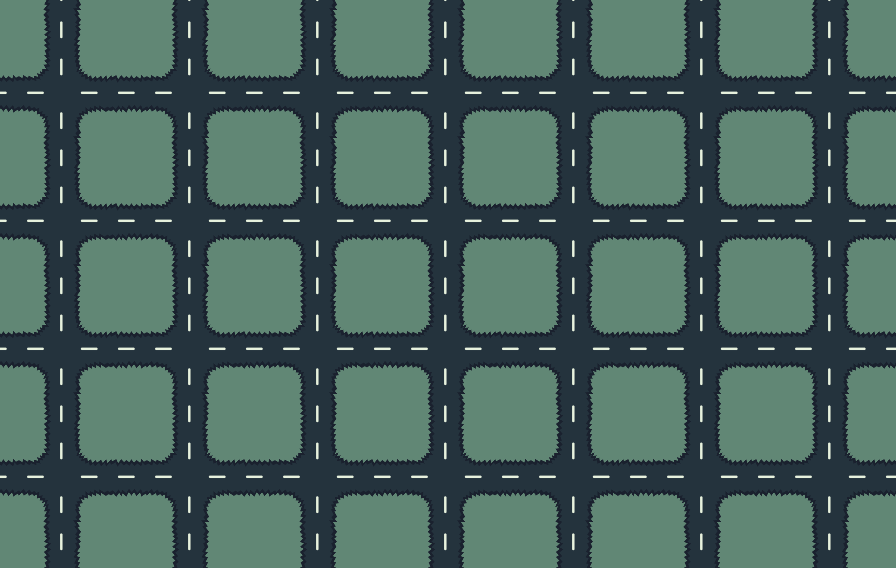
Write a Shadertoy shader that draws this pattern.

```glsl
// Grid of dashed roads around rounded green blocks with ragged hedge edges.
#define REPEATS 7.0
#define ORIGIN vec2(0.479, 0.725)
#define BLOCK_CENTRE 0.508
#define BLOCK_HALF 0.368
#define CORNER 0.12
#define TEETH 72.0
#define TOOTH_HEIGHT 0.036
#define OUTLINE 0.027
#define DASH_GAP 0.29
#define DASH_SIZE vec2(0.056, 0.0095)

const vec3 ROAD = vec3(0.14, 0.20, 0.24);
const vec3 EDGE = vec3(0.10, 0.13, 0.18);
const vec3 GRASS = vec3(0.38, 0.53, 0.46);
const vec3 PAINT = vec3(0.91, 0.95, 0.87);

float hash(float n) {
    return fract(sin(n * 12.99 + 4.1) * 4375.85);
}

float roundedBox(vec2 p, vec2 halfSize, float radius) {
    vec2 q = abs(p) - halfSize + radius;
    return length(max(q, 0.0)) + min(max(q.x, q.y), 0.0) - radius;
}

// Position around a square, from 0 to 1
float perimeter(vec2 p) {
    vec2 a = abs(p);
    float side = max(max(a.x, a.y), 1e-4);
    vec2 e = p / side;
    float s = a.x > a.y ? (p.x > 0.0 ? 1.0 + e.y : 5.0 - e.y)
                        : (p.y > 0.0 ? 3.0 - e.x : 7.0 + e.x);
    return s / 8.0;
}

// Irregular leaning teeth, from 0 in the valleys to 1 at the tips
float teeth(float s) {
    float x = s * TEETH;
    float id = mod(floor(x), TEETH);
    float f = fract(x);
    float left = 0.35 * hash(id + 31.0);
    float right = 0.35 * hash(mod(id + 1.0, TEETH) + 31.0);
    float tip = mix(0.55, 1.0, hash(id + 117.0));
    float lean = mix(0.25, 0.75, hash(id + 211.0));
    return f < lean ? mix(left, tip, f / lean)
                    : mix(tip, right, (f - lean) / (1.0 - lean));
}

// Three round-ended dashes along x, on the road at y = 0
float dashes(vec2 p) {
    p.x -= BLOCK_CENTRE;
    p.x -= DASH_GAP * clamp(round(p.x / DASH_GAP), -1.0, 1.0);
    p.x -= clamp(p.x, -DASH_SIZE.x, DASH_SIZE.x);
    return length(p) - DASH_SIZE.y;
}

float cover(float d, float pixel) {
    return 1.0 - smoothstep(-0.6 * pixel, 0.6 * pixel, d);
}

void mainImage(out vec4 fragColor, in vec2 fragCoord) {
    float pixel = REPEATS / iResolution.x;
    vec2 p = vec2(fragCoord.x, iResolution.y - fragCoord.y) * pixel - ORIGIN;
    vec2 cell = fract(p);
    vec2 road = fract(p + 0.5) - 0.5;

    // Hedge block
    vec2 q = cell - BLOCK_CENTRE;
    float block = roundedBox(q, vec2(BLOCK_HALF), CORNER);
    block -= TOOTH_HEIGHT * (teeth(perimeter(q)) - 0.47);
    vec3 color = mix(ROAD, EDGE, cover(block - OUTLINE, pixel));
    color = mix(color, GRASS, cover(block, pixel));

    // Road markings
    float marks = min(dashes(vec2(cell.x, road.y)), dashes(vec2(cell.y, road.x)));
    color = mix(color, PAINT, cover(marks, pixel));

    fragColor = vec4(color, 1.0);
}
```
